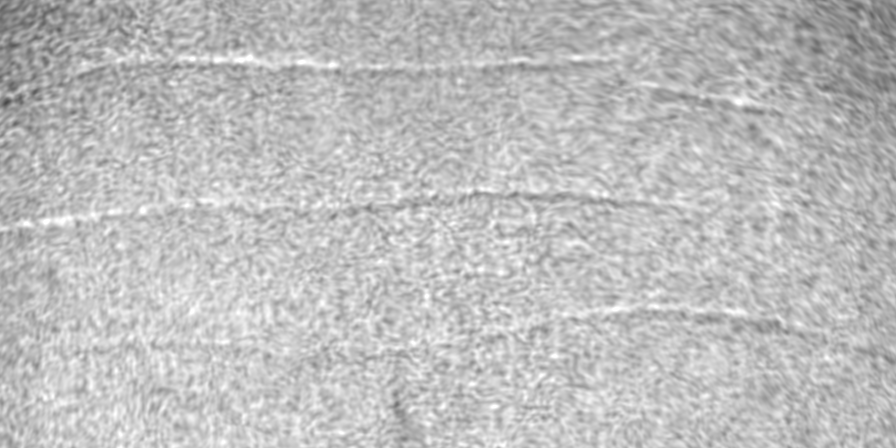
This texture is drawn by a Shadertoy shader. Its source:

```glsl
// Grey, finely grained surface crossed by three arched horizontal creases and
// a short cleft at the bottom. Grain is stretched gradient noise that follows
// the arches; each crease is a beaded bright ridge above a dark groove.

vec2 hashGradient(vec2 cell) {
    vec3 q = fract(cell.xyx * vec3(0.1031, 0.1030, 0.0973));
    q += dot(q, q.yzx + 33.33);
    return 2.0 * fract((q.xx + q.yz) * q.zy) - 1.0;
}

float gradientNoise(vec2 p) {
    vec2 i = floor(p), f = p - i;
    vec2 w = f * f * f * (f * (f * 6.0 - 15.0) + 10.0);
    vec2 e = vec2(0.0, 1.0);
    float low  = mix(dot(hashGradient(i), f), dot(hashGradient(i + e.yx), f - e.yx), w.x);
    float high = mix(dot(hashGradient(i + e), f - e), dot(hashGradient(i + 1.0), f - 1.0), w.x);
    return mix(low, high, w.y);
}

// Catmull-Rom curve through nine heights spaced evenly over x = 0..2
float curveHeight(float h[9], float x) {
    float s = clamp(x * 4.0, 0.0, 7.999);
    int i = int(s);
    float t = s - float(i);
    float a = h[max(i - 1, 0)], b = h[i], c = h[i + 1], d = h[min(i + 2, 8)];
    return b + 0.5 * t * (c - a + t * (2.0 * a - 5.0 * b + 4.0 * c - d
             + t * (3.0 * (b - c) + d - a)));
}

float bell(float d, float width) {
    return exp(-d * d / (width * width));
}

// Soft window along x between two ends
float span(float x, float start, float end, float soft) {
    return smoothstep(start - soft, start + soft, x)
         * (1.0 - smoothstep(end - soft, end + soft, x));
}

// Light ridge with a groove just below it; d is height above the crease
float crease(float d, float x, float ridge, float groove) {
    float beads = 0.85 + 1.3 * gradientNoise(vec2(x * 42.0, ridge + 5.0))
                + 0.6 * gradientNoise(vec2(x * 13.0, 1.7));
    d += 0.009 * gradientNoise(vec2(x * 24.0, 8.3));
    return ridge * beads * bell(d, 0.0085) - groove * bell(d + 0.018, 0.011);
}

float grain(vec2 p) {
    // Bend the grain down along both flanks
    float right = max(p.x - 1.2, 0.0), left = max(0.5 - p.x, 0.0);
    vec2 q = vec2(p.x - 0.35 * right * p.y, p.y + 0.55 * right * right + 0.3 * left * left);
    q += 0.016 * vec2(gradientNoise(p * 10.0), gradientNoise(p * 10.0 + 40.0));

    float across = gradientNoise(q * vec2(56.0, 72.0));
    float upright = gradientNoise(q * vec2(76.0, 48.0) + 71.0);
    vec2 slanted = mat2(0.8, -0.6, 0.6, 0.8) * q;
    float diagonal = gradientNoise(slanted * vec2(46.0, 66.0) + 23.0);

    float lowerLeft = (1.0 - smoothstep(0.3, 0.95, p.x)) * (1.0 - smoothstep(0.1, 0.8, p.y));
    float flank = smoothstep(1.15, 1.75, p.x);
    float g = mix(mix(across, upright, 0.85 * lowerLeft), diagonal, 0.7 * flank);
    g += 0.5 * gradientNoise(q * vec2(31.0, 36.0) + 11.0);
    g += 0.4 * gradientNoise(slanted.yx * vec2(84.0, 80.0) + 57.0);
    float calmTop = smoothstep(0.5, 0.8, p.y) * span(p.x, 0.55, 1.35, 0.25);
    return g * (1.0 - 0.35 * calmTop);
}

void mainImage(out vec4 fragColor, in vec2 fragCoord) {
    vec2 p = fragCoord / iResolution.y;
    p.x *= 2.0 * iResolution.y / iResolution.x;
    float x = p.x, y = p.y;

    // Broad shading: dim top and sides, lighter lower half
    float shade = 0.777 - 0.085 * smoothstep(0.5, 1.0, y);
    shade -= 0.075 * bell(x, 0.1) + 0.06 * bell(x - 2.0, 0.14);
    shade -= 0.1 * bell(length(p - vec2(0.0, 1.0)), 0.28);
    shade -= 0.08 * bell(length(p - vec2(2.0, 1.0)), 0.3);
    shade += 0.035 * bell(length(p - vec2(0.35, 0.1)), 0.4);
    shade -= 0.02 * smoothstep(1.3, 1.8, x);
    shade += 0.06 * gradientNoise(p * 5.0 + 3.0) + 0.085 * gradientNoise(p * 13.0);

    // Top crease, broken on the right where a lower one takes over
    float top = curveHeight(float[9](0.786, 0.865, 0.867, 0.854, 0.854,
                                     0.870, 0.873, 0.87, 0.87), x);
    float topFade = 1.0 - smoothstep(1.34, 1.39, x);
    float strong = 0.13 + 0.1 * span(x, 0.25, 0.75, 0.08);
    shade += topFade * crease(y - top, x, strong, 0.07);
    float shoulder = mix(0.812, 0.75, smoothstep(1.4, 1.85, x));
    shade += span(x, 1.44, 1.75, 0.06) * crease(y - shoulder, x, 0.18, 0.08);

    // Middle crease: light at the left, a dark groove through the centre
    float middle = curveHeight(float[9](0.492, 0.526, 0.549, 0.542, 0.573,
                                        0.578, 0.549, 0.518, 0.479), x);
    float leftLight = 0.09 * (1.0 - smoothstep(0.2, 0.75, x));
    float centre = span(x, 0.8, 1.4, 0.1);
    shade += crease(y - middle, x, 0.09 + leftLight + 0.02 * centre, 0.06 + 0.06 * centre)
           * (1.0 - 0.5 * smoothstep(1.45, 1.7, x));

    // Bottom crease: faint, clearest on the right
    float bottom = curveHeight(float[9](0.219, 0.242, 0.237, 0.214, 0.240,
                                        0.294, 0.315, 0.284, 0.219), x);
    float rightLight = span(x, 1.32, 1.8, 0.08);
    shade += crease(y - bottom, x, 0.06 + 0.1 * rightLight, 0.05 + 0.04 * rightLight);

    // Cleft rising from the bottom, and a slanted fold on the right flank
    float cleftX = x - 0.89 + 0.03 * gradientNoise(vec2(y * 16.0, 2.5));
    shade -= 0.14 * bell(cleftX, 0.011) * (1.0 - smoothstep(0.0, 0.42, y));
    shade -= 0.04 * bell(cleftX, 0.04) * (1.0 - smoothstep(0.0, 0.2, y));
    float fold = (y - 0.7) + 0.9 * (x - 1.69);
    shade -= 0.09 * bell(fold, 0.016) * span(x, 1.62, 1.78, 0.05);

    float grey = shade + 0.32 * grain(p);
    fragColor = vec4(vec3(clamp(grey, 0.0, 1.0)), 1.0);
}
```
